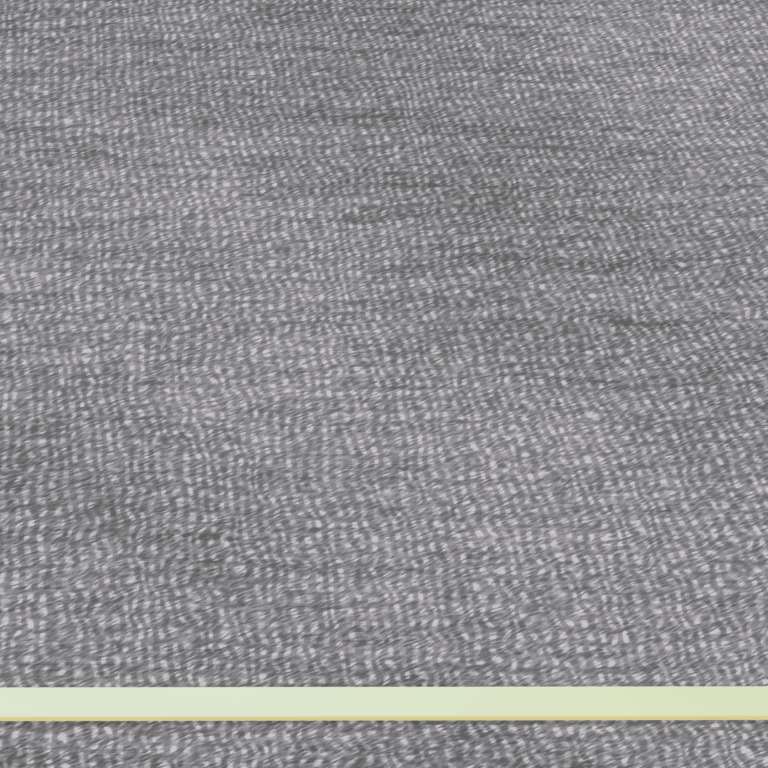
This texture is drawn by a Shadertoy shader. Its source:

```glsl
// Grey woven cloth seen at a slant, crossed near the bottom by a pale green strip.
// Soft leaning columns of light stitches shrink towards the top; short crisp
// slanted threads cut through them, with thin slubs and soft wear on top.

float hash(vec2 p) {
    vec3 q = fract(vec3(p.xyx) * 0.1031);
    q += dot(q, q.yzx + 33.33);
    return fract((q.x + q.y) * q.z);
}

float noise(vec2 p) {
    vec2 i = floor(p), f = fract(p);
    f = f * f * (3.0 - 2.0 * f);
    return mix(mix(hash(i), hash(i + vec2(1, 0)), f.x),
               mix(hash(i + vec2(0, 1)), hash(i + vec2(1, 1)), f.x), f.y);
}

// Stitch grid: rows and columns get closer with height, columns lean left
vec2 weaveCoords(vec2 uv) {
    float rowPitch = 0.0185 - 0.0075 * uv.y;
    float columnPitch = 0.0180 - 0.0070 * uv.y;
    vec2 grid = vec2((uv.x + 0.05) / columnPitch, -log(rowPitch) / 0.0075);
    vec2 wobble = vec2(noise(uv * 50.0), noise(uv * 50.0 + 70.0)) - 0.5;
    grid += vec2(0.75, 0.65) * wobble;
    grid.x += 1.5 * noise(uv * 8.0 + 5.0);
    grid.y += 1.5 * noise(uv * vec2(5.0, 3.0));
    return grid + 200.0;
}

// Soft light columns, pinched between rows, with uneven stitches
float stitches(vec2 grid) {
    grid.x += 0.35 * hash(vec2(floor(grid.y), 7.0));
    vec2 wave = 0.5 - 0.5 * cos(6.2832 * grid);
    float column = smoothstep(0.1, 0.95, wave.x);
    float row = mix(0.28, 1.0, smoothstep(0.0, 0.7, wave.y));
    return column * row * (0.75 + 0.5 * noise(grid * 0.8 + 17.0));
}

// Short fine threads rising to the right
float fibres(vec2 uv) {
    vec2 along = normalize(vec2(1.0, 0.62));
    vec2 q = vec2(dot(uv, along), dot(uv, vec2(-along.y, along.x))) + 2.0;
    q.y += 0.005 * noise(uv * 35.0);
    float size = 1.12 - 0.25 * uv.y;
    float strand = 0.6 * noise(q * vec2(95.0, 330.0) / size)
                 + 0.4 * noise(q * vec2(150.0, 460.0) + 31.0);
    return smoothstep(0.12, 0.88, strand);
}

vec3 cloth(vec2 uv) {
    vec2 grid = weaveCoords(uv);
    float tuft = stitches(grid);
    float fibre = fibres(uv) - 0.5;
    float wear = noise(uv * vec2(3.0, 5.0) + uv.yx * 1.5 + 9.0);
    float slub = noise(vec2(uv.x * 8.0, uv.y * 105.0 + 2.0 * wear));
    float thread = noise(vec2(uv.x * 15.0 + 40.0, uv.y * 260.0));
    float contrast = 1.1 - 0.22 * uv.y;

    float tone = 0.553;
    tone += contrast * 0.155 * (tuft - 0.36);
    tone += contrast * (0.17 + 0.13 * tuft) * fibre;
    tone += 0.075 * (wear - 0.5);
    tone += 0.075 * (0.5 - slub);
    tone += 0.055 * smoothstep(0.84, 0.97, thread);
    tone -= 0.05 * (1.0 - smoothstep(0.05, 0.25, thread));
    return clamp(tone, 0.38, 0.78) * vec3(1.0, 0.988, 1.003);
}

// Antialiased band between two heights
float band(float y, float low, float high, float soft) {
    return smoothstep(low - soft, low + soft, y)
         * (1.0 - smoothstep(high - soft, high + soft, y));
}

void mainImage(out vec4 fragColor, in vec2 fragCoord) {
    vec2 uv = fragCoord / iResolution.xy;
    float soft = max(0.0012, 0.7 / iResolution.y);
    vec3 color = cloth(uv);

    // Thin shadow around the strip
    float y = uv.y - 0.0015 * uv.x;
    color *= 1.0 - 0.16 * band(y, 0.056, 0.062, 0.002);
    color *= 1.0 - 0.06 * band(y, 0.104, 0.108, 0.002);

    // Pale green strip with a warm lower edge
    float sheen = noise(vec2(uv.x * 5.0 + y * 14.0, 3.0));
    vec3 paleGreen = mix(vec3(0.87, 0.91, 0.82), vec3(0.85, 0.885, 0.75),
                         smoothstep(0.1, 1.0, uv.x));
    paleGreen += 0.025 * (sheen - 0.5);
    vec3 straw = vec3(0.85, 0.80, 0.57);
    vec3 strip = mix(straw, paleGreen, smoothstep(0.0640, 0.0685, y));
    color = mix(color, strip, band(y, 0.0610, 0.105, soft));

    fragColor = vec4(color, 1.0);
}
```
